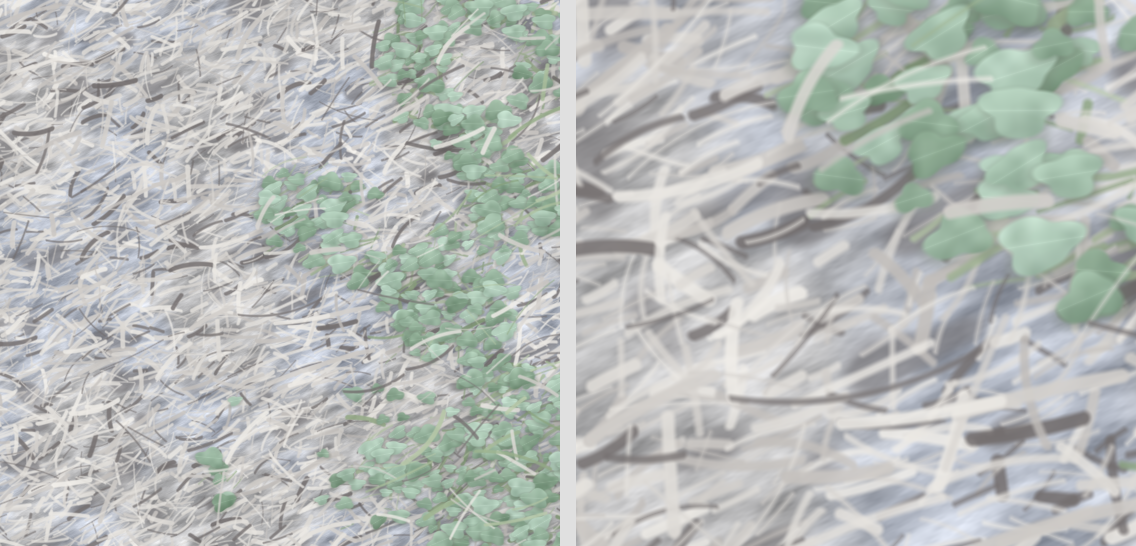
Left, the full canvas; right, a detail of the centre.
Reproduce this texture procedurally as a Shadertoy shader.

```glsl
// Pale, dry straw litter on grey soil with scattered clumps of green leaves.

vec3 hash3(vec2 p) {
    vec3 q = fract(p.xyx * vec3(0.1031, 0.1030, 0.0973));
    q += dot(q, q.yxz + 33.33);
    return fract((q.xxy + q.yzz) * q.zyx);
}

float noise(vec2 p) {
    vec2 i = floor(p), f = fract(p);
    f = f * f * (3.0 - 2.0 * f);
    return mix(mix(hash3(i).x, hash3(i + vec2(1, 0)).x, f.x),
               mix(hash3(i + vec2(0, 1)).x, hash3(i + vec2(1, 1)).x, f.x), f.y);
}

float fbm(vec2 p) {
    float sum = 0.0, amp = 0.53;
    for (int i = 0; i < 4; i++) {
        sum += amp * noise(p);
        p = p * 2.03 + 17.1;
        amp *= 0.5;
    }
    return sum;
}

vec2 rotate(vec2 p, float a) {
    float c = cos(a), s = sin(a);
    return vec2(c * p.x + s * p.y, c * p.y - s * p.x);
}

// Likelihood of green growth: patches to the right, one dense clump low down
float greenery(vec2 p) {
    float patches = smoothstep(0.57, 0.8, noise(p * 8.0 + 3.0) + 0.45 * (p.x - 0.6));
    vec2 d = (p - vec2(0.77, 0.13)) / vec2(0.16, 0.11);
    return clamp(patches + 1.2 * exp(-dot(d, d) * 1.5), 0.0, 1.0);
}

// Bare soil: slanted streaks, cool patches and dark hollows
vec3 soil(vec2 p) {
    vec2 q = rotate(p, 0.45);
    float streaks = fbm(q * vec2(24.0, 75.0));
    float patches = fbm(p * 5.0 + 9.0);
    vec3 col = vec3(0.73, 0.73, 0.735) + 0.55 * (streaks - 0.5);
    col += vec3(-0.035, -0.01, 0.035) * smoothstep(0.45, 0.7, patches);
    float hollow = smoothstep(0.68, 0.9, noise(q * vec2(18.0, 30.0) + 40.0));
    return mix(col, vec3(0.44, 0.43, 0.44), 0.6 * hollow);
}

// One layer of curved stalks, mostly leaning up to the right
vec3 addStraw(vec3 col, vec2 p, float scale, float density, float seed) {
    vec2 cell = floor(p * scale);
    for (int y = -1; y <= 1; y++)
    for (int x = -1; x <= 1; x++) {
        vec2 id = cell + vec2(x, y);
        vec3 place = hash3(id + seed * 17.3 + 90.0);
        vec3 form = hash3(id + seed * 31.7 + 150.0);
        vec3 kind = hash3(id + seed * 11.9 + 270.0);
        if (kind.x > density) continue;

        float lean = place.z - 0.5;
        vec2 q = rotate(p * scale - id - place.xy, 0.45 + 0.7 * lean + 8.0 * lean * lean * lean);
        q.y += (form.x - 0.5) * 0.5 * q.x * q.x;
        float halfLength = mix(0.3, 0.85, form.y);
        float width = mix(0.0008, 0.0042, form.z * form.z);
        float dist = length(vec2(max(abs(q.x) - halfLength, 0.0), q.y)) / scale - width;
        float cover = 1.0 - smoothstep(-0.0018, 0.0024, dist);

        vec3 tint = mix(vec3(0.64, 0.62, 0.61), vec3(0.93, 0.92, 0.90), sqrt(kind.y));
        if (kind.y < 0.13) tint = vec3(0.45, 0.43, 0.43);
        if (kind.z < 0.4 * greenery(id / scale)) tint = mix(vec3(0.50, 0.60, 0.45), vec3(0.74, 0.80, 0.68), kind.y);
        col = mix(col, tint, cover * mix(0.55, 0.9, form.z));
    }
    return col;
}

// Lobed leaves, each with a soft shadow below it
vec3 addLeaves(vec3 col, vec2 p, float scale, float seed) {
    vec2 cell = floor(p * scale);
    for (int y = 1; y >= -1; y--)
    for (int x = -1; x <= 1; x++) {
        vec2 id = cell + vec2(x, y);
        vec3 place = hash3(id + seed * 23.1 + 60.0);
        vec3 form = hash3(id + seed * 41.3 + 200.0);
        if (place.z > 0.75 * greenery(id / scale)) continue;

        vec2 q = rotate(p * scale - id - place.xy, 0.8 * (form.x - 0.3));
        q.y *= 1.45;
        float angle = atan(q.y, q.x);
        float radius = mix(0.35, 0.72, form.y) * (1.0 + 0.17 * cos(3.0 * angle + 6.3 * form.z) + 0.07 * sin(5.0 * angle));
        float dist = (length(q) - radius) / scale;
        float shadow = 1.0 - smoothstep(-0.004, 0.008, dist + 0.15 * q.y / scale);
        col = mix(col, vec3(0.42, 0.46, 0.41), 0.35 * shadow);

        vec3 tint = mix(vec3(0.48, 0.60, 0.50), vec3(0.70, 0.81, 0.74), form.z);
        tint += 0.09 * q.y + 0.12 * (noise(p * 90.0) - 0.5);
        tint += 0.05 * exp(-abs(q.y) * 22.0);
        col = mix(col, tint, 0.92 * (1.0 - smoothstep(-0.0025, 0.0025, dist)));
    }
    return col;
}

void mainImage(out vec4 fragColor, in vec2 fragCoord) {
    vec2 p = fragCoord / iResolution.y;
    vec3 col = soil(p);

    // Fine litter first, then longer stalks
    for (int i = 0; i < 6; i++)
        col = addStraw(col, p, 36.0 - 4.0 * float(i), 0.8, float(i));

    col *= 1.0 - 0.1 * greenery(p);
    col = addLeaves(col, p, 38.0, 1.0);
    col = addLeaves(col, p, 29.0, 2.0);

    // Sparse stalks lying over the leaves
    for (int i = 0; i < 3; i++)
        col = addStraw(col, p, 17.0 - 3.0 * float(i), 0.4, float(i) + 7.0);

    // Faint blotches and the overall bright haze
    col += 0.09 * (fbm(p * 11.0) - 0.5) + 0.015;
    fragColor = vec4(clamp(col, 0.0, 1.0), 1.0);
}
```
